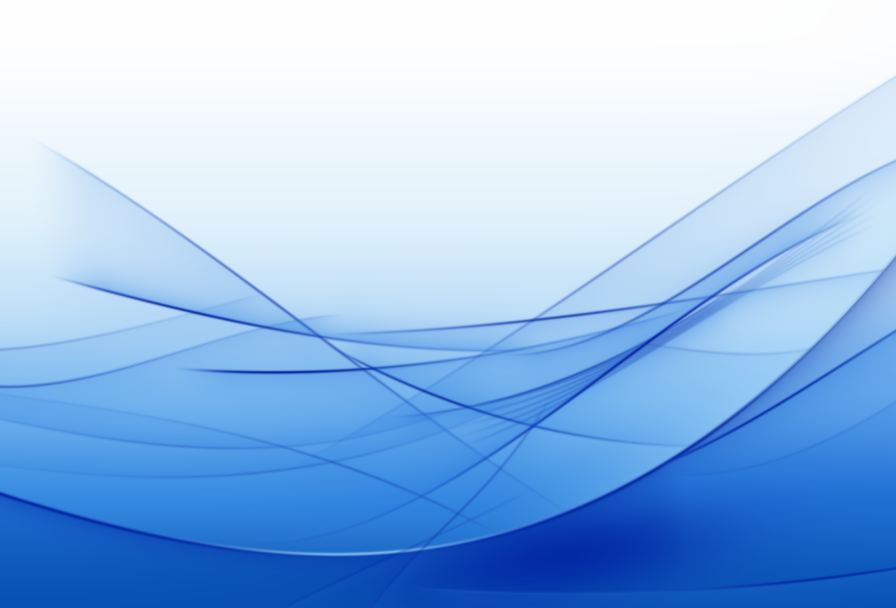
Write a WebGL 1 fragment shader that draws this background.

```glsl
precision highp float;
// Translucent blue veils sweeping through a pale sky above a deep blue basin.
// Each veil is a cubic through four heights evenly spaced over a span of x;
// it tints one side of the curve and inks a thin, fading edge along it.

#define LINE_WIDTH 0.0026
#define END_FADE 0.13
#define INK_SPREAD 0.17
#define INK_FLOOR 0.3
#define STRANDS 5
#define NAVY vec3(0.0, 0.12, 0.62)
#define VEIL vec3(0.16, 0.48, 0.87)
#define DEEP vec3(0.03, 0.32, 0.70)
#define PALE vec3(0.68, 0.86, 0.98)

uniform vec2 u_resolution;

vec2 p;        // position, 0 to 1 on both axes
vec3 color;    // colour built up so far

// Height at x of the cubic through four evenly spaced points
float cubic(float x, vec2 span, vec4 h) {
  float t = 3.0 * (x - span.x) / (span.y - span.x);
  vec3 d = h.yzw - h.xyz;
  vec2 dd = d.yz - d.xy;
  return h.x + t * (d.x + (t - 1.0) * 0.5 * (dd.x + (t - 2.0) / 3.0 * (dd.y - dd.x)));
}

// Signed distance in canvas heights, positive below the curve
float below(vec2 span, vec4 h) {
  float e = 0.002;
  float slope = (cubic(p.x + e, span, h) - cubic(p.x - e, span, h)) / (2.0 * e);
  slope *= u_resolution.y / u_resolution.x;
  return (cubic(p.x, span, h) - p.y) / sqrt(1.0 + slope * slope);
}

// Fades the free ends; ends on the canvas border stay whole
float ends(vec2 span) {
  float t = (p.x - span.x) / (span.y - span.x);
  float left = max(step(span.x, 0.0), smoothstep(0.0, END_FADE, t));
  float right = max(step(1.0, span.y), 1.0 - smoothstep(1.0 - END_FADE, 1.0, t));
  return left * right;
}

float edgeLine(float d) {
  float w = max(LINE_WIDTH, 0.9 / u_resolution.y);
  return exp(-d * d / (w * w));
}

// fill = amount, depth (negative depth fills upward); ink = amount, x of peak
void veil(vec2 span, vec4 h, vec2 fill, vec2 ink) {
  float d = below(span, h);
  float s = d * sign(fill.y);
  float aa = 1.0 / u_resolution.y;
  float tint = smoothstep(-aa, aa, s) * exp(-max(s, 0.0) / abs(fill.y));
  float off = (p.x - ink.y) / INK_SPREAD;
  float along = mix(INK_FLOOR, 1.0, exp(-off * off));
  float fade = ends(span);
  color = mix(color, VEIL, fill.x * tint * fade);
  color = mix(color, mix(VEIL, NAVY, along), ink.x * along * edgeLine(d) * fade);
}

vec3 sky(float y) {
  vec3 c = mix(DEEP, vec3(0.21, 0.54, 0.88), smoothstep(0.0, 0.2, y));
  c = mix(c, vec3(0.48, 0.73, 0.94), smoothstep(0.16, 0.35, y));
  c = mix(c, vec3(0.76, 0.88, 0.97), smoothstep(0.31, 0.51, y));
  c = mix(c, vec3(0.89, 0.95, 0.985), smoothstep(0.47, 0.68, y));
  return mix(c, vec3(0.995), smoothstep(0.62, 0.95, y));
}

// Deep water below the large basin curve
void basin() {
  vec2 span = vec2(0.0, 1.0);
  float d = below(span, vec4(0.188, 0.087, 0.178, 0.579));
  float aa = 1.0 / u_resolution.y;
  float glow = smoothstep(0.5, 0.8, p.x) * exp(-max(-d, 0.0) / 0.09);
  color = mix(color, PALE, 0.4 * glow);

  vec3 water = mix(DEEP, vec3(0.13, 0.45, 0.84), smoothstep(0.0, 0.22, p.y));
  water = mix(water, vec3(0.40, 0.66, 0.92), smoothstep(0.17, 0.37, p.y));
  water = mix(water, vec3(0.68, 0.82, 0.95), smoothstep(0.33, 0.58, p.y));
  vec2 q = (p - vec2(0.63, 0.085)) / vec2(0.17, 0.075);
  q.y -= 0.5 * q.x;
  water = mix(water, vec3(0.0, 0.13, 0.63), 0.85 * exp(-dot(q, q)));
  water = mix(water, NAVY, 0.35 * exp(-max(d, 0.0) / 0.025));
  color = mix(color, water, smoothstep(-aa, aa, d));

  float middle = (p.x - 0.40) / 0.14;
  float shine = exp(-middle * middle);
  float dark = (1.0 - shine) * (1.0 - 0.8 * smoothstep(0.75, 0.95, p.x));
  color = mix(color, NAVY, 0.85 * dark * edgeLine(d * 0.8));
  color = mix(color, PALE, 0.65 * shine * edgeLine(d + 0.003));
}

void main() {
  p = gl_FragCoord.xy / u_resolution;
  color = sky(p.y);

  // Broad sheets falling from the left and rising to the right
  veil(vec2(0.30, 1.0), vec4(0.211, 0.414, 0.646, 0.875), vec2(0.16, 0.10), vec2(0.35, 0.68));
  veil(vec2(0.026, 0.677), vec4(0.780, 0.571, 0.333, 0.119), vec2(0.18, 0.12), vec2(0.55, 0.32));

  // Soft folds on the left
  veil(vec2(0.0, 0.30), vec4(0.425, 0.445, 0.480, 0.520), vec2(0.12, 0.05), vec2(0.2, 0.0));
  veil(vec2(0.0, 0.39), vec4(0.364, 0.391, 0.448, 0.483), vec2(0.22, 0.05), vec2(0.45, 0.0));
  veil(vec2(0.0, 0.586), vec4(0.352, 0.307, 0.230, 0.096), vec2(0.10, 0.05), vec2(0.3, 0.4));
  veil(vec2(0.0, 0.547), vec4(0.310, 0.268, 0.272, 0.352), vec2(0.25, -0.04), vec2(0.2, 0.2));
  veil(vec2(0.0, 0.599), vec4(0.234, 0.215, 0.249, 0.358), vec2(0.22, -0.04), vec2(0.2, 0.3));

  // Crossing ribbons with dark tips
  veil(vec2(0.35, 1.0), vec4(0.450, 0.469, 0.510, 0.559), vec2(0.20, 0.025), vec2(0.7, 0.63));
  veil(vec2(0.052, 0.612), vec4(0.548, 0.479, 0.433, 0.425), vec2(0.40, -0.022), vec2(0.85, 0.22));
  veil(vec2(0.189, 0.781), vec4(0.395, 0.391, 0.427, 0.498), vec2(0.32, 0.025), vec2(0.95, 0.32));
  veil(vec2(0.55, 1.0), vec4(0.418, 0.469, 0.605, 0.736), vec2(0.28, 0.04), vec2(0.6, 0.80));
  veil(vec2(0.352, 0.846), vec4(0.444, 0.333, 0.276, 0.268), vec2(0.25, -0.035), vec2(0.75, 0.50));
  veil(vec2(0.43, 0.833), vec4(0.314, 0.345, 0.421, 0.540), vec2(0.35, 0.03), vec2(0.6, 0.66));
  veil(vec2(0.26, 0.97), vec4(0.109, 0.205, 0.448, 0.651), vec2(0.42, -0.028), vec2(1.0, 0.70));
  veil(vec2(0.70, 1.0), vec4(0.440, 0.420, 0.425, 0.480), vec2(0.12, 0.03), vec2(0.15, 0.8));

  // Fine strands spread between the two rising ribbons
  for (int i = 0; i < STRANDS; i++) {
    float k = (float(i) + 0.5) / float(STRANDS);
    vec4 h = mix(vec4(0.25, 0.365, 0.51, 0.63), vec4(0.34, 0.395, 0.53, 0.72), k);
    veil(vec2(0.50, 0.99), h, vec2(0.06, 0.02), vec2(0.28, 0.70));
  }

  basin();

  // Folds and faint diagonals in the deep water
  veil(vec2(0.729, 1.0), vec4(0.230, 0.293, 0.372, 0.456), vec2(0.40, 0.05), vec2(0.8, 0.86));
  veil(vec2(0.74, 1.0), vec4(0.220, 0.228, 0.270, 0.340), vec2(0.25, 0.07), vec2(0.1, 0.9));
  veil(vec2(0.45, 1.0), vec4(0.035, 0.024, 0.034, 0.065), vec2(0.25, 0.03), vec2(0.75, 0.92));
  veil(vec2(0.40, 0.62), vec4(-0.03, 0.100, 0.210, 0.360), vec2(0.12, 0.03), vec2(0.3, 0.5));
  veil(vec2(0.29, 0.60), vec4(-0.02, 0.055, 0.125, 0.200), vec2(0.10, 0.02), vec2(0.25, 0.4));

  gl_FragColor = vec4(color, 1.0);
}
```
